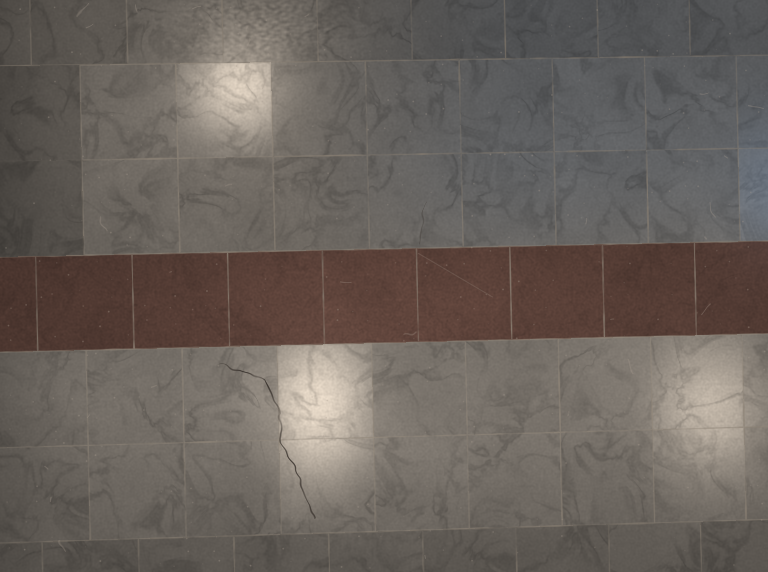
Give the GLSL for this texture, as a Shadertoy shader.

```glsl
const vec3 STONE_WARM = vec3(1.04, 0.985, 0.92);
const vec3 STONE_COOL = vec3(0.985, 1.0, 1.02);
const vec3 RED_STONE = vec3(0.345, 0.247, 0.215);
const vec3 JOINT = vec3(0.55, 0.51, 0.46);
const vec3 LAMP = vec3(1.0, 0.93, 0.84);
const vec3 DAYLIGHT = vec3(0.05, 0.08, 0.12);
const vec3 CRACK_COLOR = vec3(0.21, 0.185, 0.165);
const vec3 CHIP_COLOR = vec3(0.66, 0.61, 0.56);
const float TILE = 0.165;
const float JOINT_WIDTH = 0.001;
const float VEIN_SCALE = 15.0;
const int SCRATCHES = 30;
const vec2 CRACK[6] = vec2[6](
  vec2(0.383, 0.364), vec2(0.462, 0.336), vec2(0.488, 0.277),
  vec2(0.491, 0.225), vec2(0.523, 0.164), vec2(0.547, 0.094));

vec2 hash2(vec2 p) {
  vec3 q = fract(p.xyx * vec3(0.1031, 0.1030, 0.0973));
  q += dot(q, q.yzx + 33.33);
  return fract((q.xx + q.yz) * q.zy);
}

float corner(vec2 cell, vec2 offset, vec2 f) {
  return dot(hash2(cell + offset) * 2.0 - 1.0, f - offset);
}

// Gradient noise
float noise(vec2 p) {
  vec2 i = floor(p), f = p - i;
  vec2 s = f * f * (3.0 - 2.0 * f);
  return mix(mix(corner(i, vec2(0, 0), f), corner(i, vec2(1, 0), f), s.x),
             mix(corner(i, vec2(0, 1), f), corner(i, vec2(1, 1), f), s.x), s.y);
}

float fbm(vec2 p) {
  float sum = 0.0;
  for (float amp = 1.0; amp > 0.1; amp *= 0.5) {
    sum += amp * noise(p);
    p = mat2(1.6, 1.2, -1.2, 1.6) * p + 7.3;
  }
  return sum;
}

float segment(vec2 p, vec2 a, vec2 b) {
  vec2 d = b - a;
  return length(p - a - d * clamp(dot(p - a, d) / dot(d, d), 0.0, 1.0));
}

float stroke(float d, float width) {
  float px = 0.9 / iResolution.y;
  return 1.0 - smoothstep(max(width - px, 0.0), width + px, d);
}

float glow(vec2 p, float x, float y, float rx, float ry) {
  vec2 d = (p - vec2(x, y)) / vec2(rx, ry);
  return exp(-dot(d, d));
}

// Soft dark ridges, broken up by a slow mask
float veins(vec2 p) {
  vec2 warp = vec2(noise(p * 0.8), noise(p * 0.8 + 31.0));
  float ridge = 1.0 - smoothstep(0.0, 0.22, abs(fbm(p + warp * 1.2)));
  return ridge * ridge * smoothstep(-0.45, 0.35, noise(p * 0.9 + 9.0));
}

void mainImage(out vec4 fragColor, in vec2 fragCoord) {
  vec2 p = fragCoord / iResolution.xy * vec2(1.34, 1.0);

  // Converging tile grid, every third row shifted by half a tile
  float row = (0.8845 - p.y + 0.0143 * p.x) / (0.1668 - 0.0033 * p.x);
  float x = p.x - 0.136, r = floor(row);
  float column = x * 5.947 * (1.0 + 0.0241 * x);
  column -= 0.5 * step(1.5, mod(r, 3.0)) + 0.022 * row + 0.018;
  float c = floor(column);
  vec2 edge = (0.5 - abs(fract(vec2(column, row)) - 0.5)) * TILE;
  bool red = r == 2.0, border = r < 0.0 || r > 4.0, lower = r == 3.0 || r == 4.0;
  bool shaded = c < 0.0 && (r == 0.0 || r == 1.0);
  vec2 seed = hash2(vec2(c, r) + 17.0);

  // Broad room light
  float ambient = 0.345 + 0.09 * glow(p, 0.37, 0.80, 0.27, 0.26)
    + 0.115 * glow(p, 0.62, 0.28, 0.50, 0.24)
    + 0.07 * glow(p, 1.22, 0.30, 0.28, 0.24)
    + 0.05 * glow(p, 0.10, 0.32, 0.28, 0.12)
    + 0.04 * glow(p, 1.05, 0.62, 0.50, 0.20);
  ambient *= (border ? 0.92 : 1.0) * (shaded ? 0.87 : 1.0);
  ambient *= mix(0.86, 1.0, smoothstep(-0.05, 0.16, p.x)) * (0.975 + 0.05 * seed.x);

  // Stone body
  float grain = noise(p * 230.0) + 0.6 * noise(p * 110.0);
  float cloud = fbm(p * 9.0 + seed * 20.0);
  float vein = veins(p * VEIN_SCALE + seed * 40.0);
  float cool = smoothstep(0.4, 0.75, p.y) * smoothstep(0.45, 0.95, p.x);
  vec3 color = ambient * mix(STONE_WARM, STONE_COOL, cool);
  if (red) color = RED_STONE * (0.79 + 0.28 * glow(p, 0.68, 0.42, 0.48, 0.25)
    + 0.08 * smoothstep(0.9, 1.34, p.x) + 0.04 * seed.y);
  color *= 1.02 + 0.08 * cloud + (red ? 0.13 : 0.07) * grain - (red ? 0.07 : 0.14) * vein;

  // Lamp reflections: full on one polished tile, partial on its neighbours
  float shine = 0.42 * glow(p, 0.420, 0.855, 0.090, 0.095) * (r == 0.0 && c == 1.0 ? 1.0 : 0.5)
    + 0.42 * glow(p, 0.553, 0.295, 0.095, 0.130) * (lower && c == 2.0 ? 1.0 : 0.45)
    + 0.29 * glow(p, 1.245, 0.285, 0.105, 0.120) * (lower && c == 6.0 ? 1.0 : 0.7);
  color += LAMP * shine * (red ? 0.08 : 1.0) * (1.0 + 0.1 * grain - 0.14 * vein);
  color += DAYLIGHT * glow(p, 1.35, 0.66, 0.10, 0.13) * (c == 7.0 && !red ? 1.0 : 0.3);

  // Rough sheen on the border rows
  if (border) color += LAMP * glow(p, 0.45, 0.95, 0.14, 0.08)
    * (0.07 + 0.14 * noise(p * vec2(110.0, 170.0)));

  // Joints: slightly crooked, worn away in places
  edge += 0.0012 * vec2(noise(p * 28.0), noise(p * 28.0 + 5.0));
  vec2 joint = vec2(stroke(abs(edge.x), JOINT_WIDTH), stroke(abs(edge.y), JOINT_WIDTH));
  if (shaded) joint.y *= 0.2;
  float wear = (red ? 0.6 : 0.48) + 0.55 * noise(p * 13.0) + 0.5 * noise(p * 55.0);
  vec3 jointColor = JOINT * clamp(0.45 + 1.3 * ambient, 0.75, 1.05);
  color = mix(color, jointColor, max(joint.x, joint.y) * clamp(wear, 0.1, 0.8));

  // Cracks
  vec2 bent = p + 0.009 * vec2(noise(p * 50.0), noise(p * 50.0 + 8.0));
  float crack = 1.0;
  for (int i = 0; i < 5; i++) crack = min(crack, segment(bent, CRACK[i], CRACK[i + 1]));
  float hairline = segment(bent, vec2(0.742, 0.645), vec2(0.731, 0.573));
  float depth = clamp(0.6 + 0.9 * noise(p * 32.0), 0.15, 0.9);
  depth *= max(stroke(crack, 0.0008), 0.55 * stroke(hairline, 0.0006));
  color = mix(color, CRACK_COLOR, depth);

  // Scratches and pale chips
  float scratch = 0.2 * stroke(segment(p, vec2(0.73, 0.557), vec2(0.859, 0.481)), 0.0004);
  for (int i = 0; i < SCRATCHES; i++) {
    vec2 start = hash2(vec2(i, 5)) * vec2(1.34, 1.0), shape = hash2(vec2(i, 23));
    vec2 along = vec2(cos(shape.x * 6.283), sin(shape.x * 6.283)) * (0.004 + 0.03 * shape.y * shape.y);
    scratch = max(scratch, 0.28 * stroke(segment(bent, start, start + along), 0.0005));
  }
  vec2 cell = floor(p * 38.0), kind = hash2(cell);
  float chip = length(fract(p * 38.0) - 0.2 - 0.6 * hash2(cell + 61.0)) / 38.0;
  chip = kind.y * step(0.7, kind.x) * stroke(chip, 0.0004 + 0.0008 * kind.y);
  color = mix(color, CHIP_COLOR, max(scratch, 0.4 * chip));

  fragColor = vec4(clamp(color, 0.0, 1.0), 1.0);
}
```
